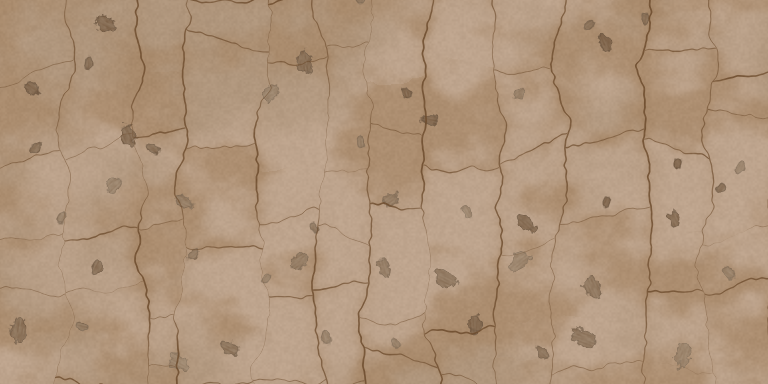
Give the GLSL for this texture, as a WebGL 2 fragment shader.

```glsl
#version 300 es
precision highp float;
// Weathered beige plaster wall with branching cracks, ochre stains and chipped patches.
uniform vec2 u_resolution;
out vec4 fragColor;

const float COLUMN = 0.165;   // spacing of upright cracks
const float ROW = 0.21;       // spacing of cross cracks
const float CHIP_CELL = 0.182;

float hash(vec2 p) {
    vec3 q = fract(p.xyx * vec3(0.1031, 0.1030, 0.0973));
    q += dot(q, q.yzx + 33.33);
    return fract((q.x + q.y) * q.z);
}

vec2 hash2(vec2 p) {
    return vec2(hash(p), hash(p + 57.3));
}

float noise(vec2 p) {
    vec2 i = floor(p), f = fract(p);
    f = f * f * (3.0 - 2.0 * f);
    return mix(mix(hash(i), hash(i + vec2(1, 0)), f.x),
               mix(hash(i + vec2(0, 1)), hash(i + vec2(1, 1)), f.x), f.y);
}

float fbm(vec2 p) {
    float sum = 0.0, amp = 0.533;
    for (int i = 0; i < 4; i++) {
        sum += amp * noise(p);
        p = p * 2.03 + 17.1;
        amp *= 0.5;
    }
    return sum;
}

// Sideways wander of a crack along its length t
float wander(float t, float seed) {
    return 0.055 * (noise(vec2(t * 6.0, seed)) - 0.5)
         + 0.018 * (noise(vec2(t * 22.0, seed + 40.0)) - 0.5)
         + 0.007 * (noise(vec2(t * 65.0, seed + 80.0)) - 0.5);
}

// x: crack line, y: soft halo around it
vec2 crackMark(float d, float strength, float pixel) {
    float halfWidth = mix(0.0007, 0.0023, strength);
    float line = clamp((halfWidth - d) / pixel + 0.5, 0.0, 1.0);
    return vec2(line * mix(0.4, 1.0, strength), exp(-d * 50.0) * strength);
}

// xy: crack line and halo, z: random tint of the enclosed slab
vec3 cracks(vec2 p, float pixel) {
    vec2 mark = vec2(0.0);
    float column = 0.0, row = 0.0;
    float k0 = floor(p.x / COLUMN), j0 = floor(p.y / ROW);
    for (int n = -1; n <= 2; n++) {
        float k = k0 + float(n);
        float x = (k + 0.4 * (hash(vec2(k, 5.0)) - 0.5)) * COLUMN + wander(p.y, k * 7.0 + 3.0);
        if (p.x > x) column = k;
        float strength = smoothstep(0.12, 0.8, noise(vec2(k * 3.7, p.y * 3.5)));
        mark = max(mark, crackMark(abs(p.x - x), strength, pixel));
    }
    for (int n = -1; n <= 2; n++) {
        float j = j0 + float(n);
        vec2 id = vec2(column, j) + 20.0;
        float slant = 0.6 * (hash(id + 9.0) - 0.5);
        float y = (j + 0.55 * (hash(id) - 0.5)) * ROW
                + slant * (p.x - (column + 0.5) * COLUMN) + wander(p.x, id.x * 5.0 + id.y * 13.0);
        if (p.y > y) row = j;
        float strength = hash(id + 31.0) * (0.5 + 0.6 * noise(vec2(p.x * 12.0, id.y)));
        float present = smoothstep(0.1, 0.2, strength);
        mark = max(mark, present * crackMark(abs(p.y - y), min(strength, 1.0), pixel));
    }
    return vec3(mark, hash(vec2(column, row) + 70.0));
}

// Chipped patches: rgb colour, a coverage
vec4 chips(vec2 p, float pixel) {
    vec4 result = vec4(0.0);
    vec2 base = floor(p / CHIP_CELL);
    for (int j = -1; j <= 1; j++)
    for (int i = -1; i <= 1; i++) {
        vec2 id = base + vec2(i, j) + 11.0;
        vec2 q = p - (id - 11.0 + 0.1 + 0.8 * hash2(id)) * CHIP_CELL;
        float angle = 6.283 * hash(id + 3.0), tone = hash(id + 8.0);
        q = mat2(cos(angle), sin(angle), -sin(angle), cos(angle)) * q;
        float radius = mix(0.012, 0.027, pow(hash(id + 15.0), 1.4));
        float rough = noise(q * 75.0 + id * 9.0) + 0.45 * noise(q * 210.0 + id * 5.0);
        float d = length(q * vec2(0.82, 1.25)) - radius * (0.45 + 0.7 * rough);
        float cover = smoothstep(pixel, -pixel, d) * step(hash(id + 22.0), 0.85);
        float streak = noise(q * vec2(70.0, 260.0) + id);
        vec3 colour = mix(vec3(0.47, 0.36, 0.26), vec3(0.62, 0.54, 0.45), 0.65 * tone + 0.45 * streak);
        colour *= mix(0.83, 1.0, smoothstep(0.0, 0.006, -d));
        if (cover > result.a) result = vec4(colour, cover * mix(0.95, 0.75, tone));
    }
    return result;
}

void main() {
    vec2 p = gl_FragCoord.xy / u_resolution.y;
    float pixel = 1.0 / u_resolution.y;
    vec3 crack = cracks(p, pixel);

    // Plaster with broad cloudy shading, warmer towards top and bottom
    float cloud = fbm(p * vec2(2.6, 3.4) + 4.0);
    float border = smoothstep(0.3, 0.5, abs(p.y - 0.5));
    vec3 colour = mix(vec3(0.745, 0.645, 0.555), vec3(0.69, 0.59, 0.49),
                      smoothstep(0.4, 0.72, cloud + 0.09 * border));

    // Ochre stains gathered in some slabs and along cracks
    float blotch = fbm(p * vec2(5.0, 7.0) + 31.0);
    float stain = smoothstep(0.48, 0.78, blotch + 0.16 * crack.z + 0.12 * crack.y - 0.04);
    colour = mix(colour, vec3(0.655, 0.53, 0.405), 0.75 * stain);
    colour = mix(colour, vec3(0.63, 0.50, 0.37), 0.28 * crack.y);

    // Chips, crack lines and fine grain
    vec4 chip = chips(p, pixel);
    colour = mix(colour, chip.rgb, chip.a);
    colour = mix(colour, vec3(0.43, 0.30, 0.18), 0.85 * crack.x);
    float grain = noise(p * 190.0) + 0.6 * noise(p * 90.0 + 7.0) - 0.8;
    fragColor = vec4(colour + 0.028 * grain, 1.0);
}
```
